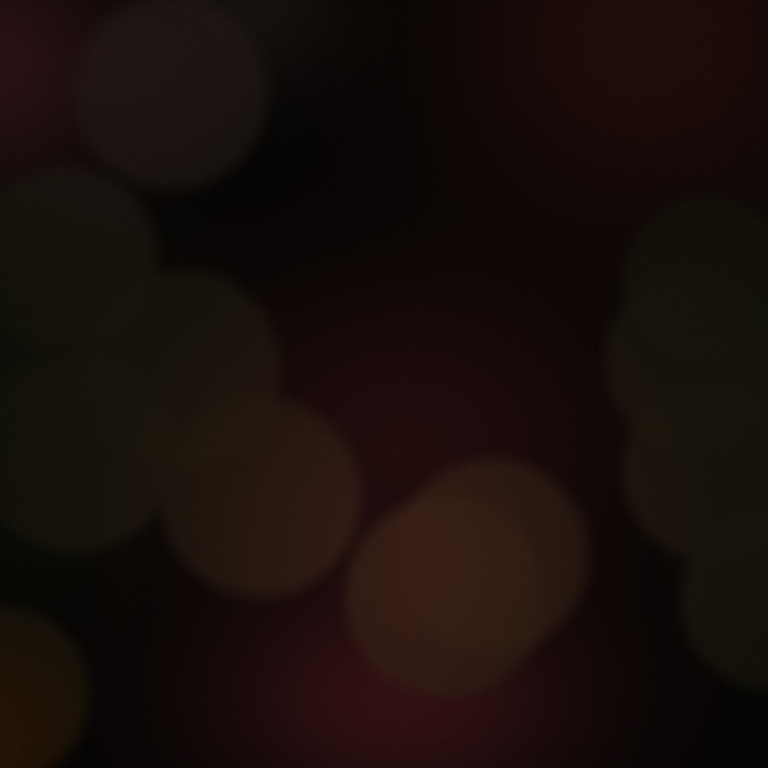
A Shadertoy shader for this background:

```glsl
// Dim out-of-focus lights: broad red and green glows on near-black,
// overlaid by soft translucent discs whose tint comes from a smooth
// colour field, finished with a faint gradient-noise grain.

#define DISC_COUNT 12
#define DISC_OPACITY 0.78
#define DISC_SOFTNESS 0.016
#define GRAIN_SCALE 190.0
#define GRAIN_AMOUNT 0.008
#define NIGHT vec3(0.015, 0.015, 0.012)
#define MOSS vec3(0.070, 0.070, 0.035)
#define AMBER vec3(0.225, 0.128, 0.088)
#define MAUVE vec3(0.135, 0.092, 0.085)
#define EMBER vec3(0.180, 0.085, 0.020)

// Disc centre (xy) and radius (z), in canvas units
const vec3 DISCS[DISC_COUNT] = vec3[](
    vec3(0.222, 0.880, 0.127), vec3(0.085, 0.664, 0.120),
    vec3(0.237, 0.521, 0.128), vec3(0.098, 0.411, 0.130),
    vec3(0.339, 0.353, 0.130), vec3(0.000, 0.095, 0.116),
    vec3(0.580, 0.223, 0.130), vec3(0.642, 0.277, 0.125),
    vec3(0.922, 0.633, 0.110), vec3(0.905, 0.531, 0.118),
    vec3(0.931, 0.388, 0.120), vec3(1.005, 0.219, 0.118));

// Elliptical Gaussian falloff
float glow(vec2 p, vec2 centre, vec2 spread) {
    vec2 d = (p - centre) / spread;
    return exp(-dot(d, d));
}

vec2 hashGradient(vec2 cell) {
    vec3 h = fract(cell.xyx * vec3(0.1031, 0.1030, 0.0973));
    h += dot(h, h.yzx + 33.33);
    float angle = 6.28318 * fract((h.x + h.y) * h.z);
    return vec2(cos(angle), sin(angle));
}

float gradientNoise(vec2 p) {
    vec2 i = floor(p), f = fract(p);
    vec2 u = f * f * (3.0 - 2.0 * f);
    vec2 e = vec2(1.0, 0.0);
    float a = dot(hashGradient(i), f);
    float b = dot(hashGradient(i + e.xy), f - e.xy);
    float c = dot(hashGradient(i + e.yx), f - e.yx);
    float d = dot(hashGradient(i + e.xx), f - e.xx);
    return mix(mix(a, b, u.x), mix(c, d, u.x), u.y);
}

// Diffuse light behind the discs
vec3 backdrop(vec2 p) {
    vec3 col = NIGHT;
    col += vec3(0.115, 0.031, 0.036) * glow(p, vec2(0.53, 0.42), vec2(0.28, 0.22));
    col += vec3(0.165, 0.045, 0.056) * glow(p, vec2(0.52, 0.08), vec2(0.25, 0.15));
    col += vec3(0.110, 0.033, 0.028) * glow(p, vec2(0.84, 0.95), vec2(0.27, 0.24));
    col += vec3(0.145, 0.050, 0.062) * glow(p, vec2(-0.02, 0.92), vec2(0.19, 0.16));
    col += vec3(0.060, 0.050, 0.045) * glow(p, vec2(0.33, 1.00), vec2(0.12, 0.12));
    col += vec3(0.040, 0.040, 0.018) * glow(p, vec2(0.05, 0.50), vec2(0.18, 0.24));
    col += vec3(0.040, 0.040, 0.018) * glow(p, vec2(1.00, 0.45), vec2(0.12, 0.22));
    return col;
}

// Tint of the discs at each place
vec3 discTint(vec2 p) {
    vec3 col = mix(MOSS, AMBER, glow(p, vec2(0.53, 0.27), vec2(0.31)));
    col = mix(col, MAUVE, glow(p, vec2(0.20, 0.92), vec2(0.22)));
    return mix(col, EMBER, glow(p, vec2(-0.02, 0.04), vec2(0.13)));
}

void mainImage(out vec4 fragColor, in vec2 fragCoord) {
    vec2 p = fragCoord / iResolution.xy;
    vec3 col = backdrop(p);

    // Layer the blurred discs
    vec3 tint = discTint(p);
    for (int i = 0; i < DISC_COUNT; i++) {
        float edge = length(p - DISCS[i].xy) - DISCS[i].z;
        float cover = 1.0 - smoothstep(-DISC_SOFTNESS, DISC_SOFTNESS, edge);
        col = mix(col, tint, DISC_OPACITY * cover);
    }

    // Fine grain, also hides banding
    col += GRAIN_AMOUNT * gradientNoise(p * GRAIN_SCALE);
    fragColor = vec4(clamp(col, 0.0, 1.0), 1.0);
}
```
